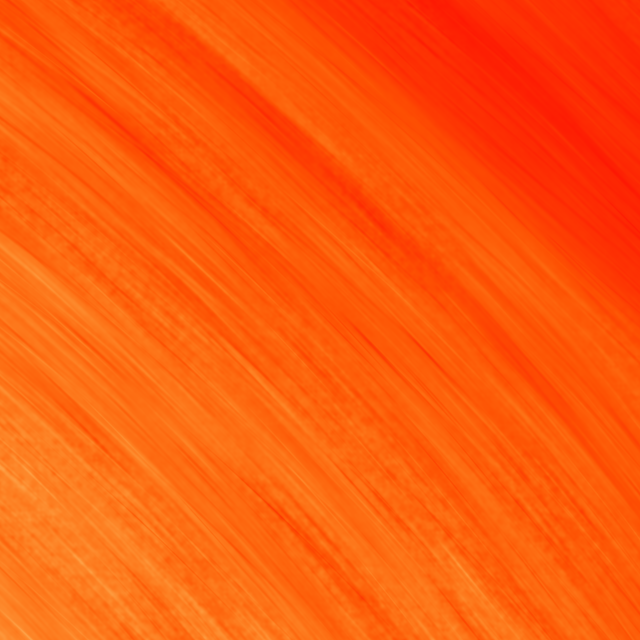
Write a Shadertoy shader that draws this texture.

```glsl
// Brushed orange paint: diagonal strokes falling from upper left to lower right,
// light orange at lower left, red at upper right. A colour ramp across the
// strokes is broken up by stretched noise, thin tapered hairs and fine mottling.

#define STROKE_DIR    vec2(0.73, -0.683)
#define STROKE_BEND   0.10
#define GREEN_LIGHT   0.545
#define GREEN_MID     0.352
#define GREEN_RED     0.180
#define STREAK_AMOUNT 0.175
#define FINE_AMOUNT   0.125
#define HAIR_AMOUNT   0.085
#define MOTTLE_AMOUNT 0.075
#define HAIR_LAYERS   7

float hash(vec2 p) {
    vec3 q = fract(vec3(p.xyx) * 0.1031);
    q += dot(q, q.yzx + 33.33);
    return fract((q.x + q.y) * q.z);
}

float noise(vec2 p) {
    vec2 cell = floor(p), f = fract(p);
    f = f * f * (3.0 - 2.0 * f);
    float low = mix(hash(cell), hash(cell + vec2(1, 0)), f.x);
    float high = mix(hash(cell + vec2(0, 1)), hash(cell + vec2(1, 1)), f.x);
    return mix(low, high, f.y);
}

// Noise around zero, drawn out along the stroke (s.x) and narrow across it (s.y)
float streaks(vec2 s, float lengthFreq, float widthFreq) {
    float sum = 0.0, weight = 0.5;
    for (int i = 0; i < 3; i++) {
        sum += weight * (noise(s * vec2(lengthFreq, widthFreq) + float(i) * 17.3) - 0.5);
        lengthFreq *= 1.5;
        widthFreq *= 2.0;
        weight *= 0.7;
        s.y += 0.025 * s.x;
    }
    return sum;
}

// Thin tapered bristle marks, one per lane cell, some light and some dark
float hairs(vec2 s) {
    float sum = 0.0;
    for (int i = 0; i < HAIR_LAYERS; i++) {
        float layer = float(i);
        float lanes = 17.0 + 7.0 * layer;
        float y = (s.y + (layer - 3.0) * 0.015 * s.x) * lanes + layer * 31.7;
        float lane = floor(y);
        float x = s.x * (1.6 + 0.5 * layer) + 9.0 * hash(vec2(lane, layer + 3.0));
        vec2 id = vec2(floor(x), lane + 57.0 * layer);
        float along = fract(x);
        float centre = 0.3 + 0.4 * hash(id) + 0.12 * (along - 0.5);
        float taper = smoothstep(0.0, 0.35, along) * smoothstep(1.0, 0.45, along);
        float width = lanes * mix(0.002, 0.006, hash(id + 5.1));
        float mark = 1.0 - smoothstep(0.0, min(width, 0.28), abs(fract(y) - centre));
        sum += mark * taper * (hash(id + 11.7) - 0.52) * 1.6;
    }
    return sum;
}

// Green level of the paint across the strokes
float strokeRamp(vec2 s, float wobble) {
    float green = mix(GREEN_LIGHT, GREEN_MID, clamp(s.y / 0.8, 0.0, 1.0));

    // Dark red-orange stroke, wider and stronger toward its upper end
    float offset = s.y - 0.902 + wobble * 0.05;
    float upper = smoothstep(0.45, -0.2, s.x);
    float darkWidth = mix(0.026, 0.050, upper);
    float dark = smoothstep(-darkWidth * 1.6, -darkWidth * 0.2, offset)
               * (1.0 - smoothstep(0.004, darkWidth * 0.5, offset));
    green -= dark * mix(0.075, 0.105, upper);

    // Red corner, deepest just inside its edge
    float edge = s.y + wobble * 0.08;
    green = mix(green, GREEN_RED, smoothstep(0.98, 1.12, edge));
    green -= 0.05 * exp(-pow((edge - 1.18) / 0.035, 2.0));
    return green;
}

void mainImage(out vec4 fragColor, in vec2 fragCoord) {
    vec2 uv = fragCoord / iResolution.xy;

    // Stroke space: x along the brush, y across it, gently bent
    vec2 s = vec2(dot(uv, STROKE_DIR), dot(uv, vec2(-STROKE_DIR.y, STROKE_DIR.x)));
    float bend = STROKE_BEND * (s.x + 0.15) * (s.x + 0.15);
    vec2 flow = vec2(s.x, s.y + bend * (1.0 - smoothstep(0.9, 1.1, s.y)));
    flow.y += 0.012 * (noise(s * vec2(2.0, 5.0) + 4.0) - 0.5);

    float broad = streaks(flow + 3.0, 1.8, 15.0);
    float fine = streaks(flow + 8.0, 6.0, 62.0);
    float calm = mix(1.0, 0.5, smoothstep(0.6, 1.15, s.y));

    float green = strokeRamp(flow, broad);
    green += STREAK_AMOUNT * broad * calm;
    green += FINE_AMOUNT * fine * calm;
    green += HAIR_AMOUNT * hairs(flow) * calm;

    // Fine mottling that gathers in patches
    float patches = smoothstep(0.3, 0.75, noise(flow * vec2(4.0, 13.0) + 21.0));
    float mottle = noise(s * vec2(95.0, 130.0)) + 0.6 * noise(s * 190.0 + 7.0) - 0.8;
    green += MOTTLE_AMOUNT * mottle * mix(0.25, 1.0, patches) * calm;

    // Blue rises with green as the paint turns pale
    green = clamp(green, 0.07, 0.62);
    float pale = max(green - 0.31, 0.0);
    float blue = 0.01 + 0.4 * pale + 1.4 * pale * pale;
    fragColor = vec4(0.992, green, blue, 1.0);
}
```
